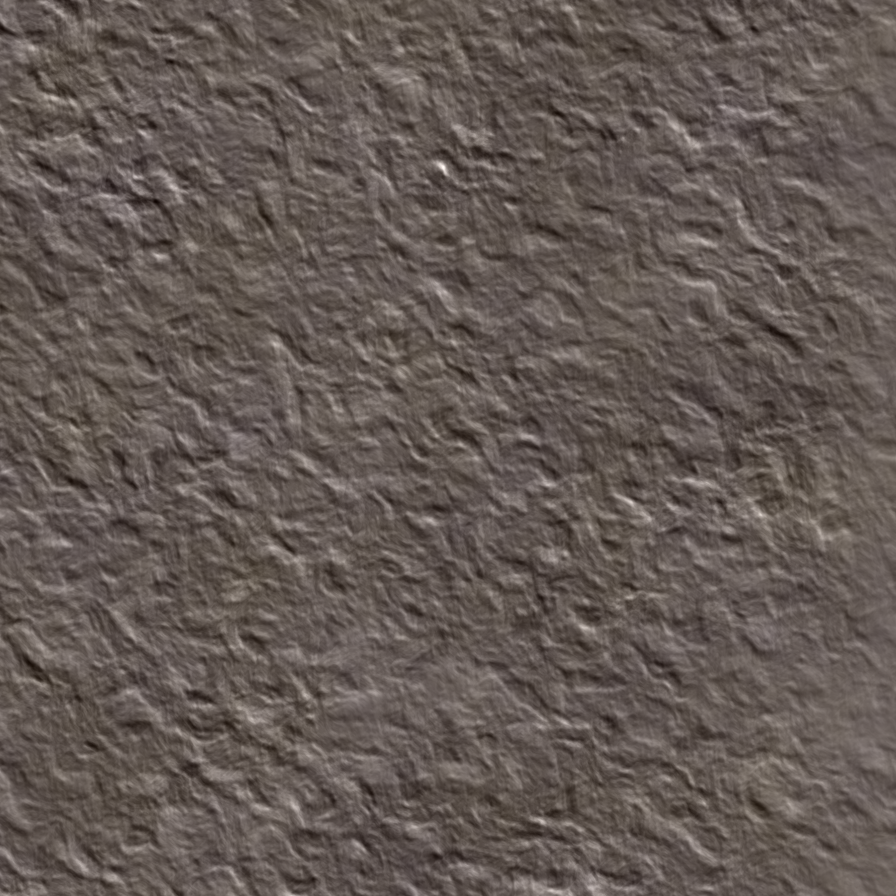
Write a WebGL 2 fragment shader that draws this texture.

```glsl
#version 300 es
precision highp float;
// Rough brown-grey stone with a slanted, pitted grain under raking light.

#define GRAIN_SCALE 22.0    // coarse lumps across the canvas
#define GRAIN_ANGLE -0.62   // direction the lumps run in, radians
#define GRAIN_STRETCH 1.35  // lump length over width
#define WARP 0.010          // bending of the grain
#define LIGHT_STEP 0.0046   // distance over which slopes are measured
#define RELIEF 0.42         // strength of the lit slopes
#define PIT_DEPTH 0.45      // depth of the scattered dimples
#define HOLLOW 0.085        // darkening of low ground
#define TONE 0.343          // mean brightness
#define MOTTLE 0.06         // strength of broad light and dark patches
#define TINT vec3(0.033, -0.007, -0.027)

out vec4 fragColor;
uniform vec2 u_resolution;

float hash(vec2 p) {
    return fract(sin(dot(p, vec2(127.1, 311.7))) * 43758.5453);
}

vec2 gradient(vec2 cell) {
    float a = 6.28318 * hash(cell);
    return vec2(cos(a), sin(a));
}

// Gradient noise, roughly -0.7 to 0.7
float noise(vec2 p) {
    vec2 i = floor(p), f = fract(p);
    vec2 u = f * f * f * (f * (f * 6.0 - 15.0) + 10.0);
    vec2 e = vec2(1.0, 0.0);
    float a = dot(gradient(i), f);
    float b = dot(gradient(i + e.xy), f - e.xy);
    float c = dot(gradient(i + e.yx), f - e.yx);
    float d = dot(gradient(i + e.xx), f - e.xx);
    return mix(mix(a, b, u.x), mix(c, d, u.x), u.y);
}

float fbm(vec2 p) {
    float sum = 0.0, amp = 1.0;
    for (int i = 0; i < 3; i++) {
        sum += amp * noise(p);
        p = p * 2.07 + vec2(17.3, 9.1);
        amp *= 0.5;
    }
    return sum;
}

// Stone surface: slanted lumps with creased valleys, then dimples
float height(vec2 p) {
    p += WARP * vec2(noise(p * 16.0 + 4.7), noise(p * 16.0 + 31.9));
    float c = cos(GRAIN_ANGLE), s = sin(GRAIN_ANGLE);
    vec2 q = vec2(c * p.x + s * p.y, (c * p.y - s * p.x) * GRAIN_STRETCH);
    q *= GRAIN_SCALE;
    float pit = smoothstep(0.08, 0.42, noise(q * 1.25 + 87.0));
    float sum = -PIT_DEPTH * pit, amp = 1.0;
    for (int i = 0; i < 4; i++) {
        float n = noise(q);
        sum += amp * mix(n, 1.7 * abs(n) - 0.35, 0.45);
        q = mat2(0.96, 0.28, -0.28, 0.96) * q * 2.03 + vec2(23.7, 41.3);
        amp *= 0.54;
    }
    return sum;
}

void main() {
    vec2 p = gl_FragCoord.xy / u_resolution.y;
    float across = gl_FragCoord.x / u_resolution.x;

    // Slopes facing the light from above right
    vec2 toLight = normalize(vec2(0.45, 0.9));
    float h = height(p);
    float slope = h - height(p + toLight * LIGHT_STEP);

    // Roughness varies in patches and fades toward the worn right edge
    float worn = smoothstep(0.88, 1.0, across + 0.06 * noise(p * 7.0));
    float rough = 1.1 + 0.4 * fbm(p * vec2(3.5, 5.0) + 8.3) - 0.16 * across;
    rough = clamp(rough, 0.6, 1.4) * (1.0 - 0.4 * worn);
    float lit = RELIEF * slope * rough;
    lit += 0.8 * lit * lit;

    // Broad patches and a few faint level bands
    float patches = fbm(p * vec2(4.0, 6.5) + 51.0);
    float bands = noise(vec2(p.x * 3.0, p.y * 17.0 + noise(p * 5.0)) + 73.0);
    float tone = TONE + lit + HOLLOW * (h + 0.2) * rough;
    tone += MOTTLE * (patches + 0.45 * bands) + 0.03 * worn;

    // Slight drift between olive and mauve
    float hue = fbm(p * 5.5 + 120.0) + 0.4 * noise(p * 40.0);
    vec3 color = vec3(tone) + TINT + hue * vec3(0.004, 0.005, -0.018);
    fragColor = vec4(clamp(color, 0.0, 1.0), 1.0);
}
```
